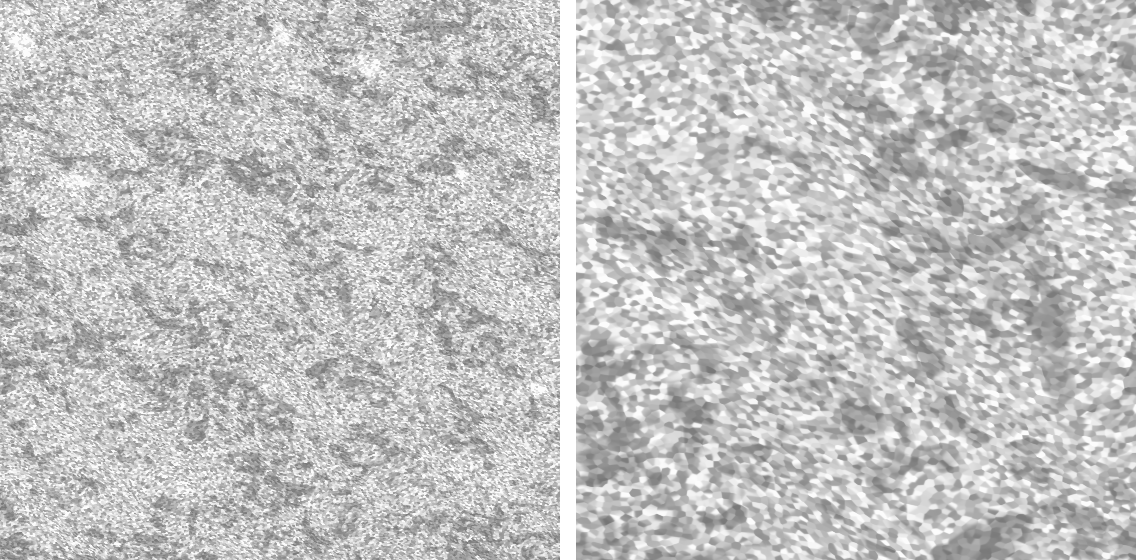
Left: the whole. Right: its middle third, enlarged.
A Shadertoy shader for this texture:

```glsl
// Pale grey speckled stone: fine bright grain, ragged dark flecks, smears and chalky spots.
#define GRAIN_SCALE 290.0
#define FLECK_SCALE 52.0
#define CLOUD_SCALE 13.0
#define TILT 0.17
#define BASE_TONE 0.795
#define GRAIN_CONTRAST 0.44
#define FLECK_DEPTH 0.19
#define FLECK_LEVEL 0.40
#define SMEAR_COUNT 12
#define CHALK_COUNT 6

vec3 hash3(vec2 p) {
    vec3 q = fract(p.xyx * vec3(0.1031, 0.1030, 0.0973));
    q += dot(q, q.yxz + 33.33);
    return fract((q.xxy + q.yzz) * q.zyx);
}

// Cellular noise: each cell holds a random tone, blended softly at its borders.
float cellTone(vec2 p) {
    vec2 cell = floor(p);
    vec2 local = p - cell;
    float tone = 0.0;
    float total = 0.0;
    for (int y = -1; y <= 1; y++) {
        for (int x = -1; x <= 1; x++) {
            vec2 offset = vec2(x, y);
            vec3 rnd = hash3(cell + offset);
            vec2 d = offset + rnd.xy - local;
            float weight = exp(-8.0 * dot(d, d));
            tone += weight * rnd.z;
            total += weight;
        }
    }
    return tone / total;
}

// Layered sines bend the grain so its direction drifts.
vec2 bend(vec2 p) {
    return p + 0.006 * sin(p.yx * vec2(23.0, 17.0) + vec2(1.0, 4.0))
             + 0.003 * sin(p.yx * vec2(51.0, 43.0) + p * 29.0);
}

// Soft elliptical blot at a hashed place, wrapped around the canvas edges.
float blot(vec2 uv, vec2 seed, vec2 radius) {
    vec3 rnd = hash3(seed);
    vec2 d = fract(uv - rnd.xy + 0.5) - 0.5;
    d.y += TILT * d.x;
    d /= radius * mix(0.6, 1.2, rnd.z);
    return exp(-dot(d, d));
}

void mainImage(out vec4 fragColor, in vec2 fragCoord) {
    vec2 uv = fragCoord / iResolution.y;
    vec2 p = bend(uv);
    p.y += TILT * p.x;

    // Scattered marks
    float smear = 0.0;
    for (int i = 0; i < SMEAR_COUNT; i++) {
        smear = max(smear, blot(uv, vec2(float(i) * 7.0 + 3.0, 19.0), vec2(0.036, 0.010)));
    }
    float chalk = 0.0;
    for (int i = 0; i < CHALK_COUNT; i++) {
        chalk = max(chalk, blot(uv, vec2(float(i) * 5.0 + 2.0, 71.0), vec2(0.026, 0.020)));
    }

    // Dark flecks, clustered by broad clouds
    float cloud = cellTone(p * CLOUD_SCALE * vec2(0.7, 1.3));
    float coarse = cellTone(p * FLECK_SCALE * vec2(0.8, 1.2) + 31.0);
    float fine = cellTone(p * FLECK_SCALE * vec2(1.8, 2.4) + 67.0);
    float field = 0.25 * cloud + 0.40 * coarse + 0.35 * fine;
    field += 0.30 * chalk - 0.24 * smear;
    float fleck = 1.0 - smoothstep(FLECK_LEVEL - 0.08, FLECK_LEVEL + 0.07, field);

    // Fine grain, calmer inside the flecks
    float grain = cellTone(p * GRAIN_SCALE * vec2(0.8, 1.2)) - 0.5;
    float tone = BASE_TONE - FLECK_DEPTH * fleck;
    tone += GRAIN_CONTRAST * mix(1.0, 0.6, fleck) * grain;
    tone += 0.05 * (cloud - 0.5);
    tone += 0.20 * smoothstep(0.25, 0.75, chalk) * smoothstep(0.45, 0.70, field);

    fragColor = vec4(vec3(clamp(tone, 0.0, 0.99)), 1.0);
}
```
